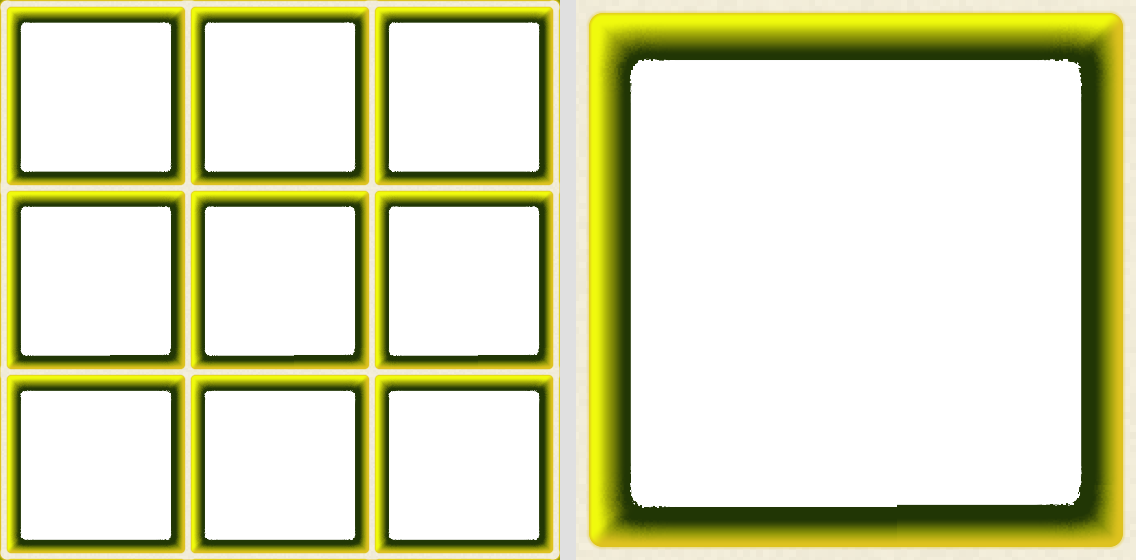
Left, the full canvas; right, a detail of the centre.
Write a WebGL 1 fragment shader that draws this pattern.

```glsl
precision highp float;

uniform vec2 u_resolution;

// Layout, in canvas widths
const float PERIOD = 0.3287;
const float OUTER_HALF = 0.1589;
const float OUTER_RADIUS = 0.008;
const vec2 OPENING_CENTER = vec2(0.0, -0.0021);
const vec2 OPENING_HALF = vec2(0.1341, 0.1330);
const float OPENING_RADIUS = 0.0085;
const float SHEET_HALF = 0.4992;
const float SHEET_RADIUS = 0.012;
const float RIM_WIDTH = 0.0022;
const float MITER_SOFTNESS = 0.007;

// Wear
const float GRAIN = 0.0013;
const float CHIP_DEPTH = 0.0022;
const float LEDGE_START = 0.0245;
const float LEDGE_DEPTH = 0.0013;
const float GROUT_MOTTLE = 0.025;

// Colours
const vec3 WHITE = vec3(1.0);
const vec3 GROUT = vec3(0.945, 0.925, 0.850);
const vec3 YELLOW = vec3(0.94, 0.98, 0.05);
const vec3 GOLD = vec3(0.87, 0.76, 0.12);
const vec3 OLIVE = vec3(0.56, 0.59, 0.03);
const vec3 DARK = vec3(0.13, 0.21, 0.02);

float hash(vec2 p) {
  return fract(sin(dot(p, vec2(127.1, 311.7))) * 43758.5453);
}

float roundedBox(vec2 p, vec2 halfSize, float radius) {
  vec2 q = abs(p) - halfSize + radius;
  return length(max(q, 0.0)) + min(max(q.x, q.y), 0.0) - radius;
}

float coverage(float d, float pixel) {
  return 1.0 - smoothstep(-0.5 * pixel, 0.5 * pixel, d);
}

// Opening with chipped corners and a shallow ledge in the middle row
float openingDistance(vec2 p, float row) {
  vec2 q = p - OPENING_CENTER;
  float d = roundedBox(q, OPENING_HALF, OPENING_RADIUS);
  float nearCorner = smoothstep(0.105, 0.130, min(abs(q.x), abs(q.y)));
  float chip = hash(floor(p / GRAIN) + row * 17.0) - 0.5;
  float ledge = step(LEDGE_START, q.x) * step(q.y, -0.12) * step(abs(row), 0.5);
  return d + chip * CHIP_DEPTH * nearCorner + ledge * LEDGE_DEPTH;
}

// Bevel shading: t runs from the outer edge to the opening
vec3 bevelColor(float t, float lit) {
  vec3 bright = mix(YELLOW, OLIVE, smoothstep(0.15, 0.56, t));
  bright = mix(bright, DARK, smoothstep(0.45, 0.90, t));
  vec3 shade = mix(GOLD, OLIVE, smoothstep(0.05, 0.40, t));
  shade = mix(shade, DARK, smoothstep(0.28, 0.70, t));
  return mix(shade, bright, lit);
}

void main() {
  vec2 uv = gl_FragCoord.xy / u_resolution;
  float pixel = 1.0 / min(u_resolution.x, u_resolution.y);

  // Repeat the frame around the canvas centre
  vec2 grid = (uv - 0.5) / PERIOD + 0.5;
  vec2 p = (fract(grid) - 0.5) * PERIOD;
  float row = floor(grid.y);

  float outer = roundedBox(p, vec2(OUTER_HALF), OUTER_RADIUS);
  float opening = openingDistance(p, row);
  float t = clamp(-outer / max(opening - outer, 0.0001), 0.0, 1.0);

  // Left and top faces are lit, joined to the others by mitres
  float litSide = min(p.x, -p.y);
  float shadeSide = min(-p.x, p.y);
  float lit = smoothstep(-MITER_SOFTNESS, MITER_SOFTNESS, shadeSide - litSide);
  vec3 frame = bevelColor(t, lit);
  float rim = 1.0 - smoothstep(0.0, RIM_WIDTH, abs(outer));
  frame = mix(frame, GOLD, 0.7 * rim);

  // Grout, stained beside the frames and faintly mottled
  float mottle = hash(floor(uv / (3.0 * GRAIN))) - 0.5;
  vec3 color = GROUT + GROUT_MOTTLE * mottle;
  color = mix(color, GOLD, 0.35 * rim);

  color = mix(color, frame, coverage(outer, pixel));
  color = mix(color, WHITE, coverage(opening, pixel));

  // Thin olive surround with rounded corners
  float sheet = roundedBox(uv - 0.5, vec2(SHEET_HALF), SHEET_RADIUS);
  vec3 surround = mix(GOLD, OLIVE, smoothstep(0.0, 0.004, sheet));
  color = mix(surround, color, coverage(sheet, pixel));

  gl_FragColor = vec4(color, 1.0);
}
```
